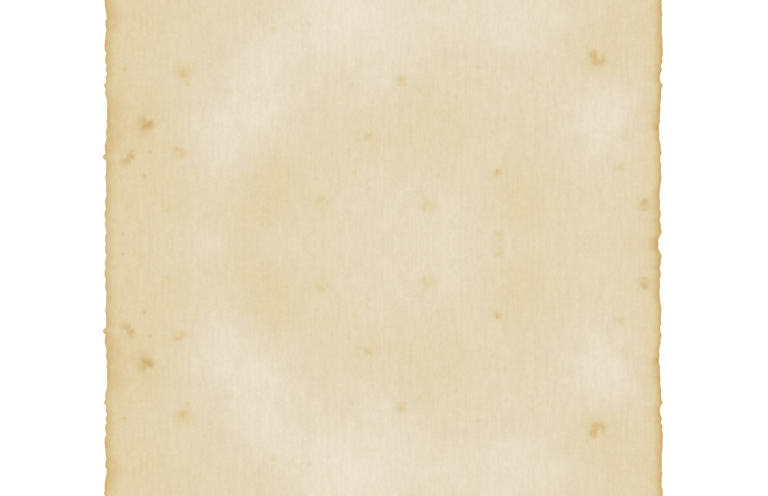
This texture is drawn by a WebGL 2 fragment shader. Its source:

```glsl
#version 300 es
precision highp float;

uniform vec2 u_resolution;
out vec4 fragColor;

const vec3 CREAM = vec3(0.927, 0.89, 0.82);
const vec3 SAND = vec3(0.90, 0.85, 0.745);
const vec3 STRAW = vec3(0.88, 0.81, 0.65);
const vec3 OCHRE = vec3(0.82, 0.69, 0.45);
const vec3 BURNT = vec3(0.74, 0.54, 0.27);

// Broad washes: x, height from the fold, radius, darkening
const vec4 WASHES[12] = vec4[12](
  vec4(0.02, 0.00, 0.19, -0.12), vec4(-0.05, 0.48, 0.15, -0.28),
  vec4(-0.23, 0.34, 0.09, -0.26), vec4(-0.33, 0.22, 0.08, -0.22),
  vec4(-0.335, 0.0, 0.05, -0.25), vec4(0.44, 0.24, 0.09, -0.24),
  vec4(0.24, 0.47, 0.11, -0.16), vec4(-0.235, 0.15, 0.07, 0.18),
  vec4(-0.27, 0.07, 0.06, 0.12), vec4(0.26, 0.09, 0.07, 0.17),
  vec4(-0.50, 0.24, 0.09, 0.12), vec4(0.42, 0.37, 0.06, 0.17));

// Small foxing stains: x, height from the fold, radius
const vec3 STAINS[15] = vec3[15](
  vec3(0.425, 0.375, 0.025), vec3(-0.475, 0.24, 0.017), vec3(-0.415, 0.185, 0.015),
  vec3(-0.515, 0.175, 0.014), vec3(-0.405, 0.345, 0.017), vec3(0.032, 0.335, 0.014),
  vec3(0.073, 0.375, 0.009), vec3(-0.028, 0.222, 0.015), vec3(0.225, 0.145, 0.011),
  vec3(0.225, 0.02, 0.011), vec3(0.083, 0.083, 0.02), vec3(-0.125, 0.083, 0.019),
  vec3(0.477, 0.0, 0.012), vec3(0.522, 0.083, 0.01), vec3(0.472, 0.155, 0.009));

float hash(vec2 p) {
  vec3 q = fract(p.xyx * vec3(0.1031, 0.1030, 0.0973));
  q += dot(q, q.yzx + 33.33);
  return fract((q.x + q.y) * q.z);
}

float noise(vec2 p) {
  vec2 cell = floor(p), f = fract(p);
  f = f * f * (3.0 - 2.0 * f);
  float low = mix(hash(cell), hash(cell + vec2(1, 0)), f.x);
  float high = mix(hash(cell + vec2(0, 1)), hash(cell + vec2(1, 1)), f.x);
  return mix(low, high, f.y);
}

float fbm(vec2 p) {
  float sum = 0.0, gain = 0.5;
  for (int i = 0; i < 4; i++) {
    sum += gain * noise(p);
    p = p * 2.03 + 17.3;
    gain *= 0.5;
  }
  return sum / 0.9375;
}

float glow(vec2 p, vec2 centre, float radius) {
  vec2 d = (p - centre) / radius;
  return exp(-dot(d, d));
}

float tornOffset(float y, float seed) {
  float coarse = noise(vec2(y * 38.0, seed)) - 0.5;
  float fine = noise(vec2(y * 125.0, seed + 9.0)) - 0.5;
  return 0.005 * coarse + 0.004 * fine;
}

// One tiny dark fleck in a sparse share of the cells
float flecks(vec2 p, float scale) {
  vec2 cell = floor(p * scale);
  vec2 centre = 0.25 + 0.5 * vec2(hash(cell + 3.7), hash(cell + 8.1));
  return step(0.9, hash(cell + 21.0)) * glow(fract(p * scale), centre, 0.11);
}

vec3 paperRamp(float t) {
  vec3 c = mix(CREAM, SAND, clamp(t / 0.25, 0.0, 1.0));
  c = mix(c, STRAW, clamp((t - 0.25) / 0.35, 0.0, 1.0));
  c = mix(c, OCHRE, clamp((t - 0.6) / 0.4, 0.0, 1.0));
  return mix(c, BURNT, clamp((t - 1.0) / 0.4, 0.0, 1.0));
}

void main() {
  vec2 p = (gl_FragCoord.xy - vec2(0.5 * u_resolution.x, 0.0)) / u_resolution.y;
  float pixel = 1.0 / u_resolution.y;
  vec2 sheet = vec2(p.x, abs(p.y - 0.508));

  // Torn sides
  float leftInset = p.x + 0.561 + tornOffset(sheet.y, 4.0)
    + 0.005 * glow(vec2(sheet.y, 0.0), vec2(0.175, 0.0), 0.006);
  float rightInset = 0.556 + 0.02 * sheet.y * sheet.y - p.x + tornOffset(sheet.y, 31.0);
  float inset = min(leftInset, rightInset);

  // Cloudy ageing
  float cloud = fbm(sheet * 9.0 + 5.0);
  float mottle = fbm(sheet * 55.0 + 40.0);
  vec2 warp = vec2(cloud, fbm(sheet * 9.0 + 60.0)) - 0.5;
  float tone = 0.37 + 0.22 * (cloud - 0.5) + 0.12 * (mottle - 0.5);
  for (int i = 0; i < 12; i++)
    tone += WASHES[i].w * glow(sheet + 0.07 * warp, WASHES[i].xy, WASHES[i].z);
  for (int i = 0; i < 15; i++)
    tone += 0.42 * smoothstep(0.2, 0.75, mottle)
      * glow(sheet + 0.015 * warp, STAINS[i].xy, STAINS[i].z);
  tone += 0.22 * flecks(sheet, 24.0);

  // Browned margins
  float left = max(leftInset, 0.0), right = max(rightInset, 0.0);
  tone += 0.28 * exp(-left / 0.010) + 0.30 * exp(-left / 0.065);
  tone += 0.48 * exp(-right / 0.010) + 0.26 * exp(-right / 0.035);

  // Laid fibres and grain
  float fibre = noise(sheet * vec2(230.0, 28.0)) - 0.5;
  float grain = noise(sheet * vec2(260.0, 190.0) + 80.0) - 0.5;
  vec3 paper = paperRamp(tone) + 0.016 * fibre + 0.02 * grain;

  float cover = smoothstep(-0.8 * pixel, 0.8 * pixel, inset);
  fragColor = vec4(mix(vec3(1.0), paper, cover), 1.0);
}
```
